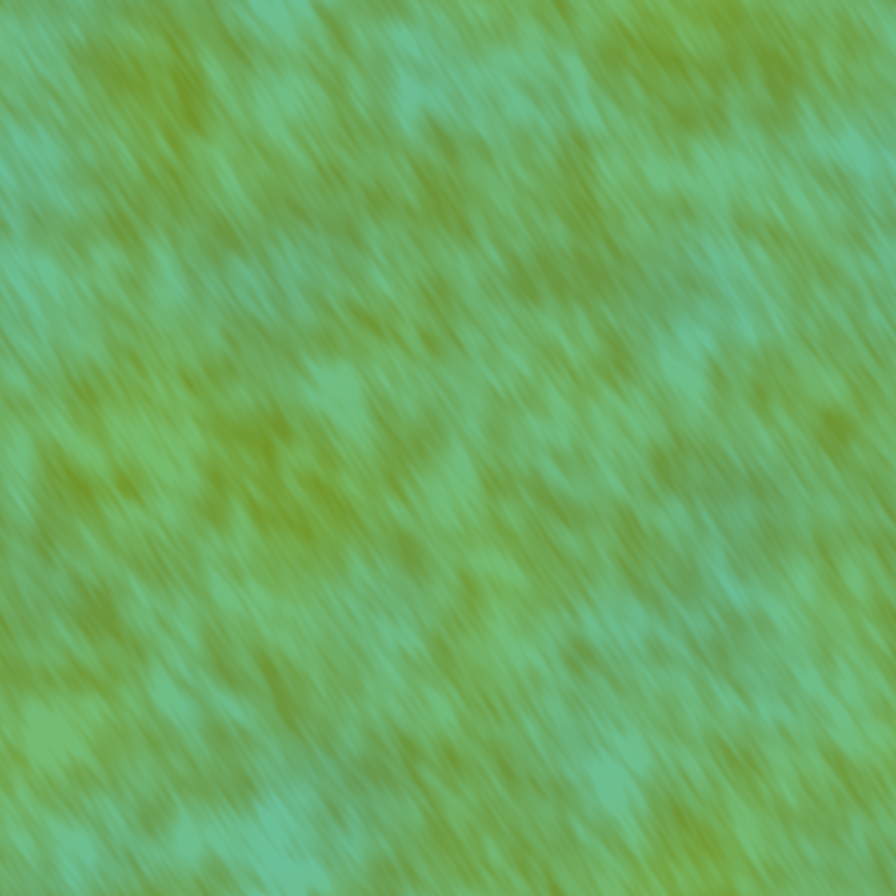
Give the GLSL for this texture, as a WebGL 2 fragment shader.

```glsl
#version 300 es
precision highp float;

uniform vec2 u_resolution;
out vec4 outColor;

const int STREAK_TAPS = 18;
const float STREAK_LENGTH = 0.054;
const vec2 STREAK_DIRECTION = vec2(0.55, -0.835);

// Random unit vector for a lattice point
vec2 gradientAt(ivec2 cell, int period, int seed) {
    ivec2 wrapped = (cell % period + period) % period;
    uint h = uint(wrapped.x) * 1597u + uint(wrapped.y) * 51749u + uint(seed) * 7919u;
    h = (h ^ (h >> 16)) * 73244475u;
    h = (h ^ (h >> 15)) * 73244475u;
    h ^= h >> 16;
    float angle = 6.28319 * float(h & 65535u) / 65536.0;
    return vec2(cos(angle), sin(angle));
}

// Gradient noise that wraps after a whole number of cells
float tileNoise(vec2 uv, int period, int seed) {
    vec2 p = uv * float(period) + 0.37 * float(seed);
    vec2 base = floor(p);
    vec2 f = p - base;
    ivec2 cell = ivec2(base);
    vec2 w = f * f * f * (f * (f * 6.0 - 15.0) + 10.0);
    float a = dot(gradientAt(cell, period, seed), f);
    float b = dot(gradientAt(cell + ivec2(1, 0), period, seed), f - vec2(1.0, 0.0));
    float c = dot(gradientAt(cell + ivec2(0, 1), period, seed), f - vec2(0.0, 1.0));
    float d = dot(gradientAt(cell + ivec2(1, 1), period, seed), f - vec2(1.0));
    return mix(mix(a, b, w.x), mix(c, d, w.x), w.y);
}

// Octaves of doubling frequency, each scaled by gain
float octaves(vec2 uv, int period, int count, float gain, int seed) {
    float sum = 0.0;
    float amplitude = 1.0;
    for (int i = 0; i < count; i++) {
        sum += amplitude * tileNoise(uv, period, seed + i);
        period *= 2;
        amplitude *= gain;
    }
    return sum;
}

// Noise smeared along one direction with a soft window
float streaks(vec2 uv, vec2 direction, float smear) {
    float sum = 0.0;
    float total = 0.0;
    for (int i = 0; i < STREAK_TAPS; i++) {
        float t = (float(i) + 0.5) / float(STREAK_TAPS) - 0.5;
        float weight = 1.0 - 4.0 * t * t;
        sum += weight * octaves(uv + direction * smear * t, 8, 5, 1.13, 11);
        total += weight;
    }
    return sum / total;
}

void main() {
    vec2 uv = gl_FragCoord.xy / u_resolution;

    // Broad drift between yellowish and bluish green
    float tint = clamp(3.0 * octaves(uv, 3, 2, 0.9, 3), -2.0, 1.7);

    // Light and dark brushed blotches
    float shade = 1.7 * tileNoise(uv, 4, 7);
    shade += 2.8 * streaks(uv, STREAK_DIRECTION, STREAK_LENGTH);
    shade = clamp(shade, -2.8, 2.4);

    vec3 color = vec3(0.429, 0.677, 0.390);
    color += tint * vec3(-0.012, 0.004, 0.045);
    color += shade * vec3(0.003, 0.028, 0.052);
    outColor = vec4(color, 1.0);
}
```
